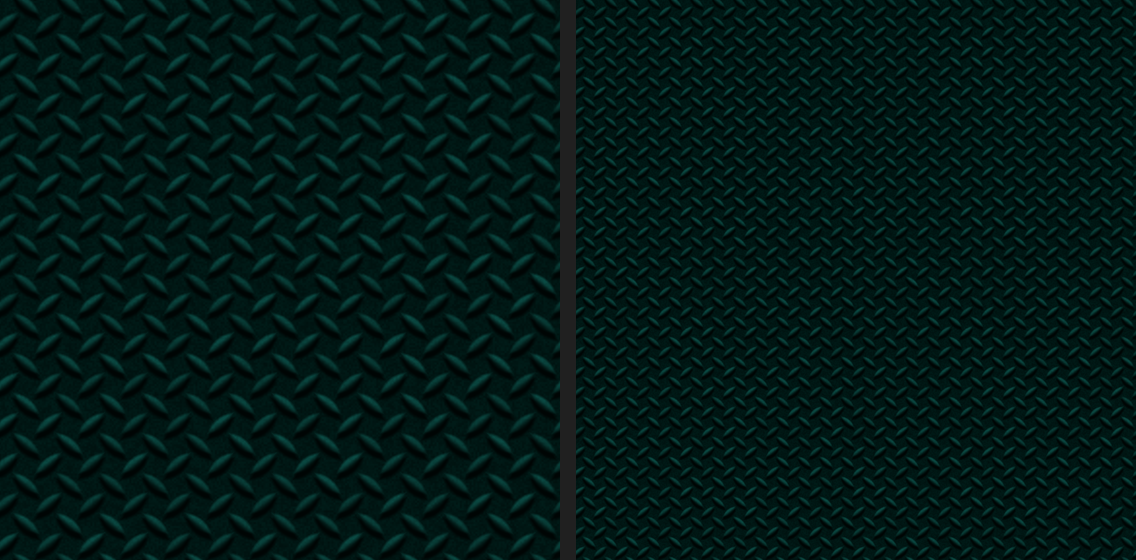
Left, the tile; right, the same tile 2 across and 2 down.
Give the GLSL for this texture, as a three.js fragment shader.

```glsl
// Dark teal tread plate: alternating slanted raised lugs, lit from above, with fine grain.
varying vec2 vUv;

#define GRID vec2(13.0, 14.0)    // repeats across and up
#define HALF_LENGTH 0.37         // lug size, in column widths
#define HALF_WIDTH 0.108
#define SLANT 0.68               // lug angle in radians
#define SOFTNESS 0.04
#define SHADOW_DROP 0.13
#define GRAIN_CELLS 288.0
#define GRAIN_AMOUNT 0.42
#define WEAR 0.16                // brightness change between lugs

const vec3 GROUND = vec3(0.001, 0.088, 0.077);
const vec3 SHADOW = vec3(0.0, 0.016, 0.012);
const vec3 FLANK = vec3(0.005, 0.095, 0.083);
const vec3 CREST = vec3(0.038, 0.275, 0.25);

float hash(vec2 p) {
  vec3 q = fract(vec3(p.xyx) * 0.1031);
  q += dot(q, q.yzx + 33.33);
  return fract((q.x + q.y) * q.z);
}

// Value noise that wraps after a whole number of cells
float wrapNoise(vec2 uv, float cells) {
  vec2 p = uv * cells;
  vec2 i = floor(p);
  vec2 f = fract(p);
  f = f * f * (3.0 - 2.0 * f);
  vec2 a = mod(i, cells);
  vec2 b = mod(i + 1.0, cells);
  return mix(mix(hash(a), hash(vec2(b.x, a.y)), f.x),
             mix(hash(vec2(a.x, b.y)), hash(b), f.x), f.y);
}

// Signed distance to a pointed lens lying along x
float lens(vec2 p) {
  float radius = (HALF_LENGTH * HALF_LENGTH + HALF_WIDTH * HALF_WIDTH) / (2.0 * HALF_WIDTH);
  return length(vec2(p.x, abs(p.y) + radius - HALF_WIDTH)) - radius;
}

vec2 rotate(vec2 p, float angle) {
  float c = cos(angle);
  float s = sin(angle);
  return vec2(c * p.x + s * p.y, c * p.y - s * p.x);
}

// One family of lugs: x = coverage, y = light, z = cast shadow
vec3 lugs(vec2 uv, vec2 center, float angle) {
  vec2 p = uv * GRID - center + 0.5;
  vec2 d = (fract(p) - 0.5) * vec2(1.0, GRID.x / GRID.y);
  vec2 q = rotate(d, angle);
  float body = 1.0 - smoothstep(-SOFTNESS, SOFTNESS, lens(q));
  float drop = lens(rotate(d + vec2(0.0, SHADOW_DROP), angle));
  float shadow = 1.0 - smoothstep(-SOFTNESS, SOFTNESS * 1.8, drop);

  // Upper flank catches the light, more so towards the raised end
  float light = smoothstep(-HALF_WIDTH * 0.9, HALF_WIDTH * 0.45, q.y);
  light *= 0.85 + 0.75 * d.y;
  light *= 1.0 - 0.35 * smoothstep(0.5, 1.0, abs(q.x) / HALF_LENGTH);
  light *= 1.0 + WEAR * (hash(mod(floor(p), GRID) + angle * 50.0) * 2.0 - 1.0);
  return vec3(body, clamp(light, 0.0, 1.0), shadow);
}

void main() {
  vec2 uv = fract(vUv);
  vec3 falling = lugs(uv, vec2(0.61, 0.91), -SLANT);
  vec3 rising = lugs(uv, vec2(0.12, 0.42), SLANT);

  // Ground with grain and a faint broad mottle
  float grain = wrapNoise(uv, GRAIN_CELLS) - 0.5;
  float mottle = wrapNoise(uv, 72.0) - 0.5;
  vec3 color = GROUND * (1.0 + GRAIN_AMOUNT * grain + 0.14 * mottle);

  // Shadows below the lugs, then the lugs themselves
  color = mix(color, SHADOW, 0.95 * max(falling.z, rising.z));
  float polish = 1.0 + 0.35 * GRAIN_AMOUNT * grain;
  vec3 fallingColor = mix(mix(SHADOW, FLANK, 0.6), CREST, falling.y) * polish;
  vec3 risingColor = mix(mix(SHADOW, FLANK, 0.6), CREST, rising.y) * polish;
  color = mix(color, fallingColor, falling.x);
  color = mix(color, risingColor, rising.x);

  gl_FragColor = vec4(color, 1.0);
}
```
